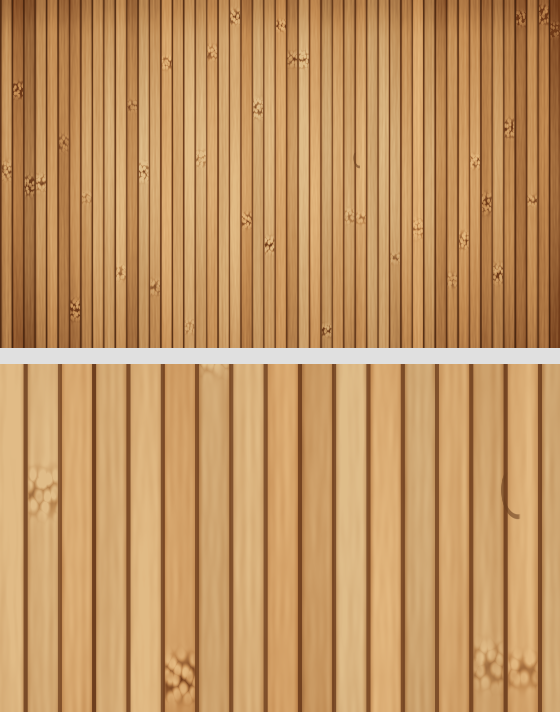
Top: the whole. Bottom: its middle third, enlarged.
Write a WebGL 1 fragment shader that draws this texture.

```glsl
precision highp float;
// A mat of 49 upright bamboo slats with dark grooves, darkening towards the rim.
// Each slat hashes its own tone, layered-sine fibres and, mostly, one node whose
// flecks come from cellular noise. Lengths are measured in slat widths.

uniform vec2 u_resolution;

float hash(float n) {
  return fract(sin(n * 12.9898 + 4.137) * 4375.85);
}

vec2 hash2(vec2 c) {
  return fract(sin(vec2(dot(c, vec2(127.1, 311.7)), dot(c, vec2(269.5, 183.3)))) * 4375.85);
}

// Distance to the nearest scattered cell point
float cellular(vec2 p) {
  vec2 cell = floor(p);
  float nearest = 2.0;
  for (int j = -1; j <= 1; j++) {
    for (int i = -1; i <= 1; i++) {
      vec2 c = cell + vec2(float(i), float(j));
      nearest = min(nearest, length(c + hash2(c) - p));
    }
  }
  return nearest;
}

// Long fibres that waver slowly and fade in and out along the slat
float fibres(float x, float y, float id) {
  float sum = 0.0;
  for (int i = 0; i < 5; i++) {
    float k = float(i);
    float phase = 6.283 * hash(id * 7.0 + k);
    float fade = 0.6 + 0.4 * sin(y * (0.5 + 0.45 * k) + phase * 3.0);
    sum += fade * sin(x * (6.0 + 5.0 * k) + phase + 0.5 * sin(y * 0.35 + phase));
  }
  return sum / 5.0;
}

// Tone change from the node: pale and dark flecks around a dark belt
float node(float x, float y, float id, float rows) {
  float present = step(0.24, hash(id + 61.0));
  float strength = present * mix(0.45, 1.0, hash(id + 83.0));
  float dy = y - rows * mix(0.02, 0.98, hash(id + 37.0));
  float tall = mix(0.45, 0.85, hash(id + 19.0));
  float mask = exp(-pow(abs(dy) / tall, 3.0)) * (1.0 - smoothstep(0.36, 0.5, abs(x - 0.5)));
  float cells = cellular(vec2(x * 4.0 + id * 9.0, dy * 2.6));
  float flecks = 0.28 - 0.95 * smoothstep(0.25, 0.8, cells);
  float belt = 0.25 * exp(-pow((dy + 0.12 * sin(x * 9.0 + id)) / 0.16, 2.0));
  float joint = present * 0.03 * clamp(dy * 3.0, -1.0, 1.0);
  return strength * mask * (flecks - belt) + joint;
}

vec3 bamboo(float tone) {
  vec3 umber = vec3(0.43, 0.23, 0.10);
  vec3 honey = vec3(0.75, 0.55, 0.335);
  vec3 straw = vec3(0.88, 0.735, 0.53);
  vec3 c = mix(umber, honey, clamp(tone / 0.6, 0.0, 1.0));
  return mix(c, straw, clamp((tone - 0.6) / 0.4, 0.0, 1.0));
}

void main() {
  vec2 uv = gl_FragCoord.xy / u_resolution;
  vec2 p = gl_FragCoord.xy / u_resolution.x * 49.0 - vec2(0.08, 0.0);
  float pixel = 49.0 / u_resolution.x;
  float rows = 49.0 * u_resolution.y / u_resolution.x;
  float id = floor(p.x);
  float x = p.x - id;

  // Rim shading and the tone of each slat
  vec2 q = uv - 0.5;
  float tone = 0.86 - 1.45 * q.x * q.x - 0.8 * q.y * q.y;
  tone -= 0.13 * smoothstep(0.88, 1.0, uv.y);
  tone += 0.34 * (hash(id + 5.0) - 0.5);
  tone += 0.04 * sin(p.y * 0.25 + 6.283 * hash(id + 11.0));
  tone += 0.04 * (x - 0.5) * sin(id * 2.3);

  // Grain and nodes
  tone += 0.16 * fibres(x, p.y, id);
  tone += 0.05 * (0.5 - cellular(vec2(p.x * 5.0, p.y * 0.9)));
  tone += node(x, p.y, id, rows);

  // Rounded slat sides
  float side = min(x, 1.0 - x);
  tone -= 0.2 * (1.0 - smoothstep(0.04, 0.2, side));
  vec3 color = bamboo(tone);
  color *= mix(vec3(1.02, 0.98, 0.93), vec3(0.99, 1.01, 1.03), hash(id + 29.0));

  // Grooves of uneven depth
  float depth = mix(0.65, 0.95, hash(floor(p.x + 0.5) + 47.0));
  float groove = 1.0 - smoothstep(0.06 - 0.5 * pixel, 0.06 + 0.5 * pixel, side);
  vec3 grooveColor = vec3(0.40, 0.21, 0.09) * (1.0 - 0.8 * dot(q, q));
  color = mix(color, grooveColor, groove * depth);

  // One hooked hairline scratch
  vec2 h = (p - vec2(31.36, rows * 0.546)) / vec2(0.45, 0.78);
  float hair = 1.0 - smoothstep(0.03, 0.03 + pixel, abs(length(h) - 1.0) * 0.5);
  hair *= smoothstep(0.2, 0.0, h.x) * smoothstep(0.7, 0.4, h.y);
  color = mix(color, vec3(0.42, 0.25, 0.12), 0.6 * hair);

  gl_FragColor = vec4(color, 1.0);
}
```
